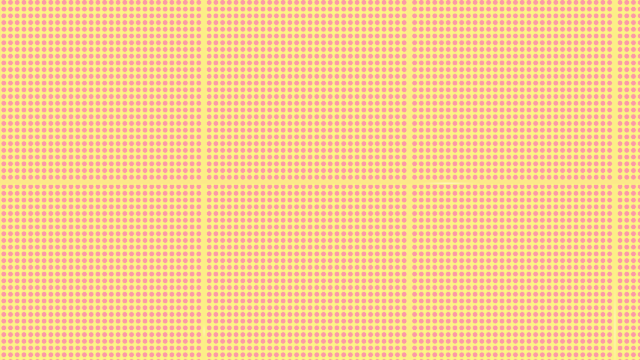
Write a WebGL 2 fragment shader that draws this pattern.

```glsl
#version 300 es
precision highp float;

// Lengths are fractions of the canvas height
#define DOTS 30.0
#define PITCH 0.01868
#define RADIUS 0.00655
#define SEAM vec2(0.0102, 0.0074)
#define SEAM_ORIGIN vec2(-0.0040, 0.4946)
#define TOP_TRIM 0.0078
#define SOFTNESS 0.0012
#define HALO 0.15
#define HALO_WIDTH 0.0031
#define SEAM_TINT vec2(0.07, 0.14)
#define WEAR 0.75

uniform vec2 u_resolution;
out vec4 fragColor;

const vec3 YELLOW = vec3(0.99, 0.96, 0.52);
const vec3 PINK = vec3(0.99, 0.60, 0.65);
const vec3 PALE = vec3(1.0, 0.985, 0.80);

// Signed distance to the dots: square blocks separated by wider seams
float dotDistance(vec2 q, vec2 tile) {
    vec2 local = q - 0.5 * SEAM;
    vec2 index = clamp(floor(local / PITCH), 0.0, DOTS - 1.0);
    float d = length(local - (index + 0.5) * PITCH) - RADIUS;
    // The top row of each block is cut slightly flat
    return max(d, q.y - (tile.y - TOP_TRIM));
}

// Tapered pale streak of the given half extents
float streak(vec2 p, vec2 center, vec2 extent) {
    vec2 v = (p - center) / extent;
    return exp(-dot(v, v));
}

void main() {
    vec2 p = gl_FragCoord.xy / u_resolution.y;
    vec2 tile = vec2(PITCH * DOTS) + SEAM;
    vec2 q = mod(p - SEAM_ORIGIN, tile);

    // Crisp dots with a faint halo
    float d = dotDistance(q, tile);
    float edge = max(0.55 / u_resolution.y, SOFTNESS);
    float core = 1.0 - smoothstep(-edge, edge, d);
    float halo = HALO * (1.0 - smoothstep(0.45 * HALO_WIDTH, HALO_WIDTH, d));

    // Faint blush that softens the seams
    vec2 seamDistance = min(q, tile - q);
    vec2 blush = SEAM_TINT * (1.0 - smoothstep(0.5 * SEAM, SEAM, seamDistance));
    float coverage = max(core, max(halo, max(blush.x, blush.y)));

    // Worn spots where the seams have faded
    float wear = streak(p, vec2(1.243, 0.4910), vec2(0.050, 0.0024));
    wear += 0.7 * streak(p, vec2(1.708, 0.090), vec2(0.0035, 0.090));
    wear += 0.6 * streak(p, vec2(0.567, 0.080), vec2(0.0035, 0.014));

    vec3 color = mix(YELLOW, PINK, coverage);
    fragColor = vec4(mix(color, PALE, WEAR * min(wear, 1.0) * (1.0 - core)), 1.0);
}
```
